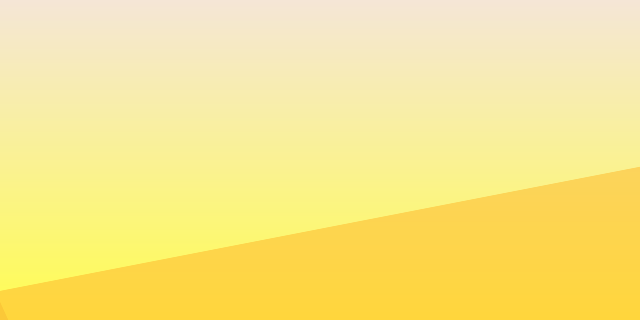
Give the GLSL for this background, as a Shadertoy shader.

```glsl
// A pale sky warming to lemon yellow above one straight golden slope,
// with a darker sliver in the lower left corner. Vertical gradients fill
// each layer, and signed distances to lines give the smooth edges.

// Coverage of the half plane below the line y = height + slope * x
float belowLine(vec2 p, float height, float slope) {
    float dist = (p.y - height - slope * p.x) / sqrt(1.0 + slope * slope);
    float halfPixel = 0.5 / iResolution.y;
    return 1.0 - smoothstep(-halfPixel, halfPixel, dist);
}

void mainImage(out vec4 fragColor, in vec2 fragCoord) {
    // Height runs from 0 to 1; width follows the aspect ratio
    vec2 p = fragCoord / iResolution.y;

    // Sky: lemon at the bottom, pale cream at the top
    vec3 color = mix(vec3(1.0, 0.992, 0.316), vec3(0.959, 0.902, 0.84), p.y);

    // Golden slope rising to the right
    vec3 gold = mix(vec3(1.0, 0.841, 0.235), vec3(0.988, 0.829, 0.36), p.y / 0.48);
    color = mix(color, gold, belowLine(p, 0.091, 0.194));

    // Amber sliver in the corner
    color = mix(color, vec3(0.984, 0.785, 0.22), belowLine(p, 0.057, -2.2));

    fragColor = vec4(color, 1.0);
}
```
